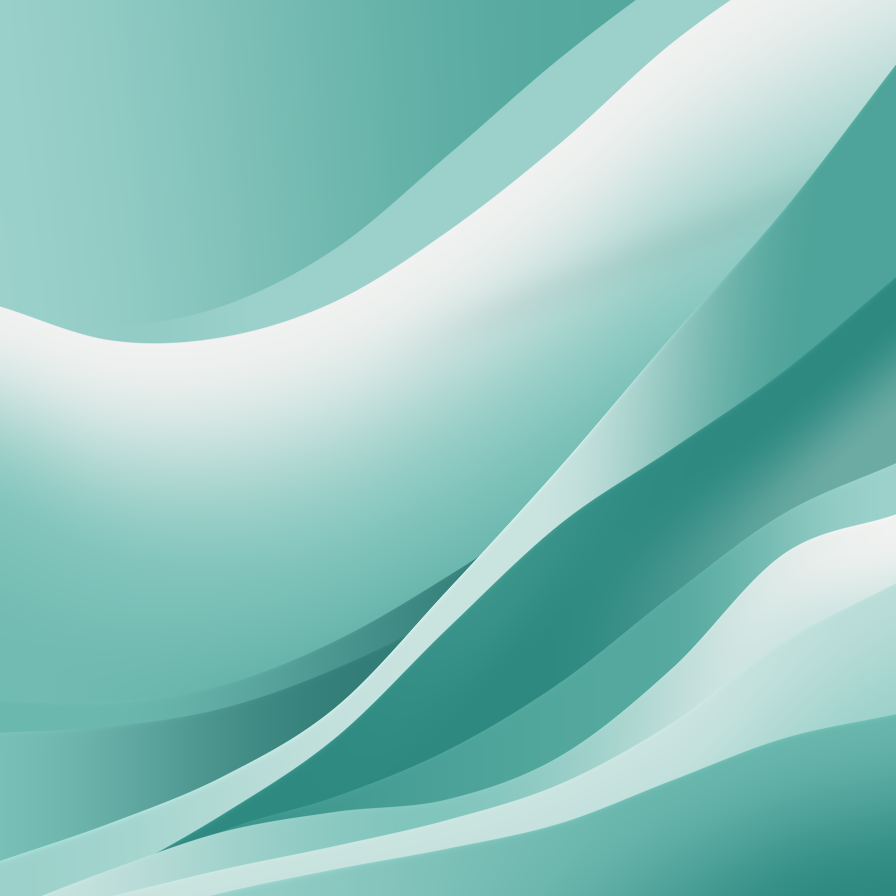
Give the GLSL for this background, as a Shadertoy shader.

```glsl
// Flowing teal and white waves, painted from back to front.
// Each wave fills the area below a smooth spline crest and is shaded by
// its position along the canvas and its depth under that crest.

// Palette
const vec3 WHITE = vec3(0.94, 0.945, 0.94);
const vec3 PALE  = vec3(0.79, 0.89, 0.875);
const vec3 MIST  = vec3(0.61, 0.82, 0.795);
const vec3 MINT  = vec3(0.48, 0.76, 0.725);
const vec3 TEAL  = vec3(0.33, 0.66, 0.62);
const vec3 DEEP  = vec3(0.18, 0.54, 0.505);
const vec3 SLATE = vec3(0.20, 0.49, 0.47);
const vec3 HAZE  = vec3(0.42, 0.67, 0.64);

const float EDGE_PIXELS = 0.8;     // half width of the smoothed edges
const float RIM_WIDTH   = 0.0025;  // bright line along a crest
const float RIM_LIGHT   = 0.12;

// Crest heights at nine evenly spaced places, from left to right
const int LAST = 8;
const float BAND_CREST[9]   = float[9](0.642, 0.635, 0.659, 0.723, 0.827, 0.935, 1.029, 1.111, 1.182);
const float SILK_CREST[9]   = float[9](0.658, 0.620, 0.624, 0.664, 0.742, 0.840, 0.952, 1.039, 1.111);
const float FOLD_CREST[9]   = float[9](0.219, 0.217, 0.236, 0.285, 0.357, 0.440, 0.531, 0.620, 0.700);
const float HOLLOW_CREST[9] = float[9](0.182, 0.189, 0.210, 0.254, 0.318, 0.414, 0.500, 0.600, 0.680);
const float RIBBON_CREST[9] = float[9](0.039, 0.082, 0.134, 0.211, 0.342, 0.479, 0.625, 0.766, 0.928);
const float DARK_CREST[9]   = float[9](-0.042, 0.021, 0.092, 0.177, 0.299, 0.415, 0.499, 0.586, 0.691);
const float MID_CREST[9]    = float[9](-0.055, 0.010, 0.073, 0.111, 0.163, 0.238, 0.336, 0.427, 0.483);
const float FOAM_CREST[9]   = float[9](-0.018, 0.030, 0.072, 0.094, 0.108, 0.156, 0.254, 0.382, 0.426);
const float VEIL_CREST[9]   = float[9](-0.029, 0.000, 0.030, 0.056, 0.085, 0.125, 0.193, 0.284, 0.349);
const float FRONT_CREST[9]  = float[9](-0.068, -0.029, 0.004, 0.030, 0.053, 0.081, 0.129, 0.176, 0.203);

// Catmull-Rom spline through the crest heights
float crest(float h[9], float x) {
    float s = clamp(x, 0.0, 1.0) * float(LAST);
    int i = min(int(s), LAST - 1);
    float t = s - float(i);
    float b = h[i], c = h[i + 1];
    float a = i > 0 ? h[max(i - 1, 0)] : 2.0 * b - c;
    float d = i < LAST - 1 ? h[min(i + 2, LAST)] : 2.0 * c - b;
    return b + 0.5 * t * (c - a + t * (2.0 * a - 5.0 * b + 4.0 * c - d
             + t * (3.0 * (b - c) + d - a)));
}

// Lay a wave over the colours behind it; depth is positive inside
vec3 paint(vec3 base, vec3 wave, float depth, float rim) {
    float edge = EDGE_PIXELS / iResolution.y;
    wave += rim * RIM_LIGHT * exp(-max(depth, 0.0) / RIM_WIDTH);
    return mix(base, wave, smoothstep(-edge, edge, depth));
}

// Three colours in a row, the middle one at place m
vec3 ramp(vec3 a, vec3 b, vec3 c, float m, float x) {
    return mix(mix(a, b, smoothstep(0.0, m, x)), c, smoothstep(m, 1.0, x));
}

void mainImage(out vec4 fragColor, in vec2 fragCoord) {
    vec2 p = fragCoord / iResolution.xy;
    float x = p.x, y = p.y, depth;
    vec3 wave;

    // Backdrop, darker to the right and paler low on the left
    float shade = x - 0.12 * (1.0 - y) * (1.0 - x);
    vec3 col = mix(MIST, TEAL, smoothstep(-0.08, 0.68, shade));

    // Translucent band
    depth = crest(BAND_CREST, x) - y;
    col = paint(col, mix(col, MIST, smoothstep(0.08, 0.3, x)), depth, 0.0);

    // Broad white silk fading to mint, with a faint crease
    depth = crest(SILK_CREST, x) - y;
    float fade = depth / mix(0.25, 0.43, x);
    wave = mix(WHITE, mix(MINT, MIST, 0.25), smoothstep(0.0, 0.95, fade));
    wave = mix(wave, TEAL, smoothstep(0.75, 1.5, fade) * mix(0.35, 1.0, smoothstep(0.0, 0.5, x)));
    float crease = (y - 0.622 - 0.39 * (x - 0.48)) / 0.025;
    wave -= 0.03 * exp(-crease * crease) * smoothstep(0.4, 0.6, x);
    col = paint(col, wave, depth, 0.0);

    // Shadowed folds at the left
    depth = crest(FOLD_CREST, x) - y;
    col = paint(col, mix(mix(MINT, TEAL, 0.4), SLATE, smoothstep(0.1, 0.6, x)), depth, 0.2);
    depth = crest(HOLLOW_CREST, x) - y;
    col = paint(col, mix(MINT, SLATE, smoothstep(-0.05, 0.42, x)), depth, 0.2);

    // Long ribbon, brightest at its waist
    depth = crest(RIBBON_CREST, x) - y;
    wave = mix(MIST, PALE, smoothstep(0.0, 0.5, x));
    wave = mix(wave, mix(TEAL, DEEP, 0.15), smoothstep(0.6, 0.93, x + 0.15 * depth));
    col = paint(col, wave, depth, 0.6);

    // Dark wave with a hazy right flank
    depth = crest(DARK_CREST, x) - y;
    wave = mix(DEEP, TEAL, 0.35 * exp(-pow((x - 0.56) / 0.12, 2.0)) * (1.0 - smoothstep(0.0, 0.12, depth)));
    wave = mix(wave, HAZE, smoothstep(0.04, 0.16, depth) * smoothstep(0.6, 0.95, x));
    col = paint(col, wave, depth, 0.5);

    // Middle wave, lighter to the right
    depth = crest(MID_CREST, x) - y;
    col = paint(col, ramp(DEEP, TEAL, MIST, 0.72, x), depth, 0.2);

    // Foam and the veil over it
    depth = crest(FOAM_CREST, x) - y;
    wave = ramp(PALE, mix(MINT, MIST, 0.2), WHITE, 0.48, x);
    wave = mix(wave, PALE, smoothstep(0.02, 0.12, depth) * smoothstep(0.6, 0.9, x));
    col = paint(col, wave, depth, 0.2);
    depth = crest(VEIL_CREST, x) - y;
    wave = mix(PALE, MIST, 0.7 * smoothstep(0.0, 0.18, depth) + 0.35 * smoothstep(0.75, 1.0, x));
    col = paint(col, wave, depth, 0.2);

    // Front wave, deepest in the corner
    depth = crest(FRONT_CREST, x) - y;
    wave = mix(MIST, mix(MINT, TEAL, 0.5), smoothstep(0.1, 0.8, x));
    wave = mix(wave, DEEP, smoothstep(0.0, 0.2, depth) * smoothstep(0.4, 0.95, x));
    col = paint(col, wave, depth, 0.4);

    fragColor = vec4(clamp(col, 0.0, 1.0), 1.0);
}
```
